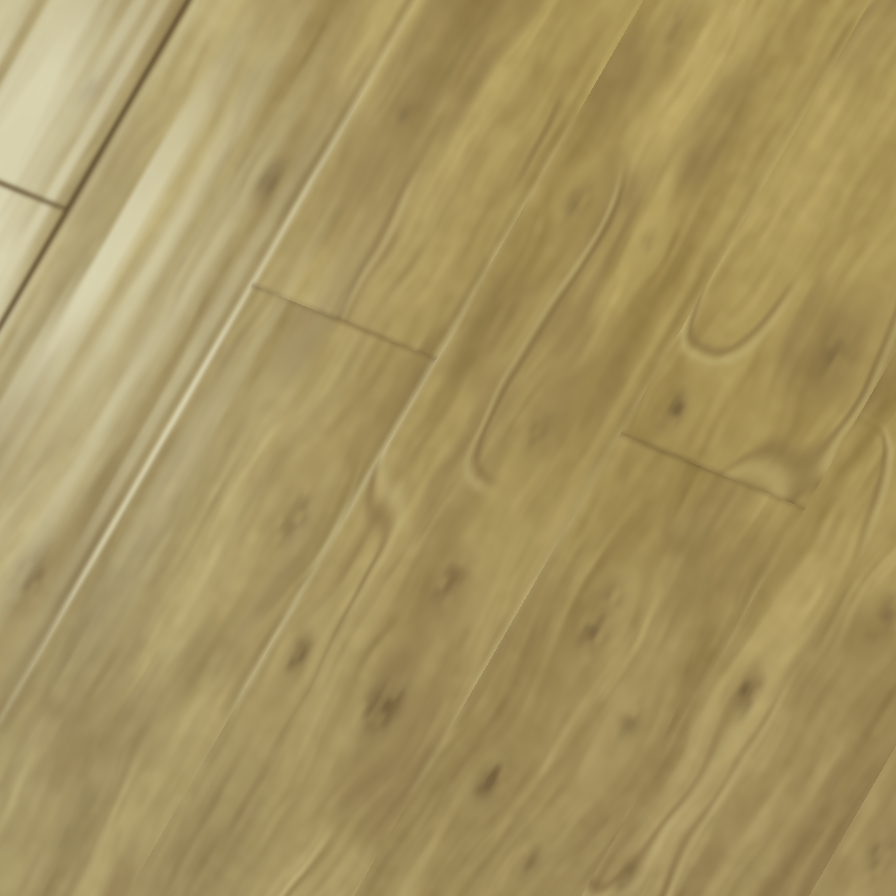
A WebGL 2 fragment shader for this texture:

```glsl
#version 300 es
precision highp float;

uniform vec2 u_resolution;
out vec4 outColor;

// Plank layout, in canvas units
const vec2 ALONG = vec2(0.5, 0.866);
const float PLANK_WIDTH = 0.22;
const float PLANK_LENGTH = 1.4;
const float FIRST_SEAM = -0.098;
const float FIRST_JOINT = 0.745;
const float JOINT_SKEW = 0.14;
const float SEAM_HALF_WIDTH = 0.0040;

// Grain and knots
const float LINE_HALF_WIDTH = 0.0042;
const float GROWTH_RINGS = 3.0;
const vec2 KNOT_CELL = vec2(0.23, 0.11);
const vec2 KNOT_SIZE = vec2(0.027, 0.013);
const float KNOT_CHANCE = 0.45;

// Colours
const vec3 WOOD_PALE = vec3(0.640, 0.578, 0.395);
const vec3 WOOD_WARM = vec3(0.652, 0.568, 0.338);
const vec3 WOOD_SHADE = vec3(0.612, 0.540, 0.365);
const vec3 BROWN = vec3(0.500, 0.415, 0.265);
const vec3 KNOT_COLOR = vec3(0.410, 0.335, 0.215);
const vec3 GAP_COLOR = vec3(0.360, 0.290, 0.180);
const vec3 HONEY = vec3(0.760, 0.705, 0.490);
const vec3 GLINT = vec3(0.865, 0.845, 0.710);
const vec3 GRAIN_CONTRAST = vec3(0.290, 0.300, 0.230);

// Reflected light
const vec2 GLARE_CENTER = vec2(0.0, 0.78);
const vec2 GLARE_SIZE = vec2(0.28, 0.38);

float hash(vec2 cell) {
    uvec2 k = uvec2(ivec2(cell)) * uvec2(1597334673u, 3812015801u);
    uint h = (k.x ^ k.y) * 1597334673u;
    h = (h ^ (h >> 15)) * 2246822519u;
    h ^= h >> 13;
    return float(h >> 8) / 16777216.0;
}

float noise(vec2 p) {
    vec2 i = floor(p), f = fract(p);
    f = f * f * f * (f * (f * 6.0 - 15.0) + 10.0);
    vec2 e = vec2(1.0, 0.0);
    return mix(mix(hash(i), hash(i + e), f.x),
               mix(hash(i + e.yx), hash(i + e.xx), f.x), f.y);
}

float bell(float x) {
    return exp(-x * x);
}

float growthField(vec2 g) {
    return GROWTH_RINGS * noise(g * vec2(1.6, 9.0) + 83.0);
}

// x: sideways push on the grain, y: darkness of the core
vec2 knots(vec2 wood) {
    vec2 result = vec2(0.0);
    vec2 base = floor(wood / KNOT_CELL);
    for (int j = -1; j <= 1; j++)
    for (int i = -1; i <= 1; i++) {
        vec2 cell = base + vec2(i, j);
        if (hash(cell + 50.0) > KNOT_CHANCE) continue;
        vec2 jitter = vec2(hash(cell + 91.0), hash(cell + 173.0));
        vec2 d = wood - (cell + 0.25 + 0.5 * jitter) * KNOT_CELL;
        float size = mix(0.45, 1.4, hash(cell + 257.0));
        vec2 e = d / (KNOT_SIZE * size);
        result.x -= 0.7 * d.y * exp(-dot(e, e) * 0.13);
        float ragged = 0.2 + 1.2 * noise(wood * vec2(60.0, 120.0));
        result.y += exp(-dot(e, e)) * ragged * mix(0.35, 0.8, jitter.x);
    }
    return result;
}

void main() {
    vec2 p = gl_FragCoord.xy / u_resolution;
    float u = dot(p, ALONG);
    float v = dot(p, vec2(ALONG.y, -ALONG.x));

    // Plank row, end joint and identity
    float across = (v - FIRST_SEAM) / PLANK_WIDTH;
    float row = floor(across);
    float run = u - JOINT_SKEW * v - FIRST_JOINT + 0.5 * PLANK_LENGTH * mod(row, 2.0);
    float section = floor(run / PLANK_LENGTH);
    float plank = hash(vec2(row, section) + 20.0);

    // Grain bent by slow waves and by knots
    vec2 knot = knots(vec2(u, v - FIRST_SEAM));
    vec2 g = vec2(u, v + knot.x) + 9.0 * plank;
    g.y += 0.024 * (noise(g * vec2(4.0, 6.0)) - 0.5);
    g.y += 0.010 * (noise(g * vec2(14.0, 22.0)) - 0.5);
    float broad = noise(g * vec2(2.4, 20.0)) - 0.5;
    float medium = noise(g * vec2(5.0, 58.0) + 31.0) - 0.5;
    float fine = noise(g * vec2(13.0, 125.0) + 67.0) - 0.5;
    float fleck = noise(g * vec2(36.0, 105.0) + 211.0) - 0.5;
    float tone = 0.30 * broad + 0.25 * medium + 0.18 * fine + 0.11 * fleck;

    // Base colour across the floor
    vec3 color = mix(WOOD_PALE, WOOD_WARM, smoothstep(0.0, 0.75, p.x * 0.75 + p.y * 0.25));
    color = mix(color, WOOD_SHADE, 0.75 * smoothstep(0.6, 0.0, p.y) * smoothstep(0.1, 0.8, p.x));
    color += tone * GRAIN_CONTRAST;
    color += 0.02 * (noise(p * 75.0) - 0.5);

    // Brown patches
    float patches = smoothstep(0.55, 0.9, noise(g * vec2(6.0, 16.0) + 11.0));
    color = mix(color, BROWN, 0.32 * patches * (0.5 + noise(g * vec2(18.0, 60.0))));

    // Broken growth lines of even width, each with a pale edge
    float growth = growthField(g);
    float slope = (growthField(g + vec2(0.0, 0.001)) - growth) / 0.001;
    float side = (fract(growth) - 0.5) / max(abs(slope), 7.0) / LINE_HALF_WIDTH;
    float presence = smoothstep(0.42, 0.75, noise(g * vec2(5.0, 14.0) + 140.0));
    color = mix(color, BROWN, 0.5 * presence * bell(side));
    color = mix(color, HONEY, 0.42 * presence * bell(side - 1.9));
    color = mix(color, KNOT_COLOR, min(knot.y, 0.75));

    // Streaked glare
    vec2 spot = (p - GLARE_CENTER) / GLARE_SIZE;
    float glare = exp(-dot(spot, spot));
    float ridge = 0.65 * noise(vec2(u * 2.6, (v + 0.3 * knot.x) * 44.0))
                + 0.35 * noise(vec2(u * 4.0, v * 85.0) + 7.0);
    float streak = smoothstep(0.2, 0.75, ridge);
    color = mix(color, GLINT, clamp(glare * (0.26 + 0.85 * streak), 0.0, 0.92));

    // Long seams: open gaps on the left, lit and broken edges elsewhere
    float seam = floor(across + 0.5);
    float offset = (across - seam) * PLANK_WIDTH / SEAM_HALF_WIDTH;
    float wear = smoothstep(0.3, 0.7, noise(vec2(u * 8.0, seam * 3.0 + 0.5)));
    if (seam < 0.0) {
        color = mix(color, GAP_COLOR, 0.75 * bell(offset));
        color = mix(color, GLINT, 0.2 * bell(offset - 2.2));
    } else {
        float shine = exp(-seam) * bell((u - 0.56) / 0.38);
        shine *= mix(1.0, wear, min(0.25 + 0.5 * seam, 1.0));
        color = mix(color, GAP_COLOR, 0.22 * wear * exp(-0.3 * seam) * bell((offset + 1.8) * 0.8));
        color = mix(color, GLINT, 0.9 * shine * bell(offset));
    }

    // End joints, fading towards the right
    float joint = (run - PLANK_LENGTH * floor(run / PLANK_LENGTH + 0.5)) / SEAM_HALF_WIDTH;
    float gap = smoothstep(0.15, 0.75, noise(vec2(v * 20.0, row + 0.5)));
    float depth = mix(0.65, 0.3, smoothstep(-0.35, 0.3, v)) * (0.25 + 0.75 * gap);
    color = mix(color, GAP_COLOR, depth * bell(joint));

    outColor = vec4(clamp(color, 0.0, 1.0), 1.0);
}
```
